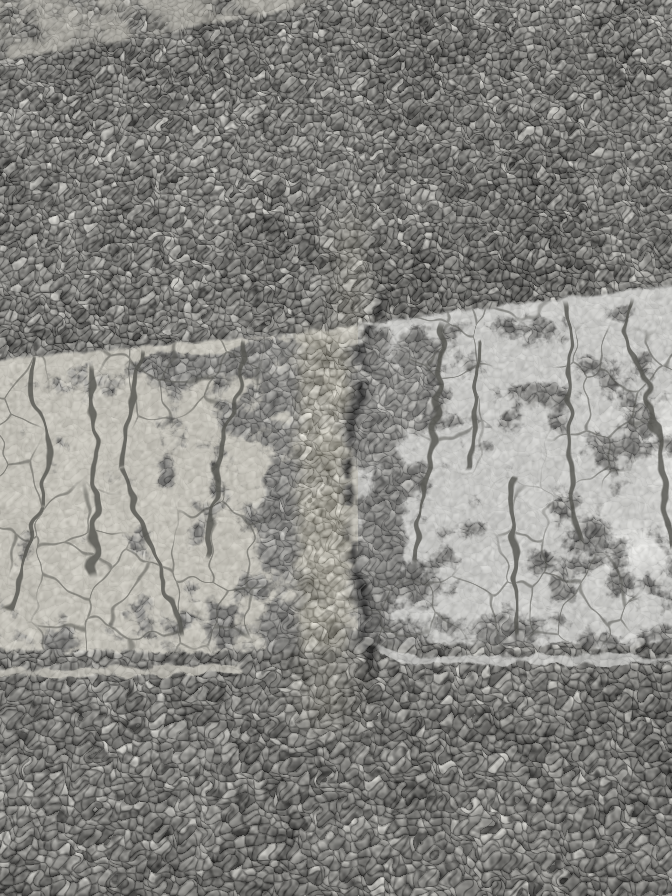
Write a Shadertoy shader that draws this texture.

```glsl
// Worn road paint on coarse asphalt: two cracked white stripe blocks split by a
// rough vertical joint, and a faded stripe in the upper left corner.
// Cellular noise makes the stones and cracks; fractal noise wears the paint.

const vec3 ROAD_TINT = vec3(1.0, 0.995, 0.97);
const vec3 PAINT_LEFT = vec3(0.78, 0.77, 0.735);
const vec3 PAINT_RIGHT = vec3(0.80, 0.80, 0.79);
const vec3 JOINT_DUST = vec3(0.63, 0.62, 0.58);
const vec3 CRACK_COLOR = vec3(0.33, 0.33, 0.31);
const float ROAD_TONE = 0.475;
const float STONE_DENSITY = 98.0;
const float CRACK_DENSITY = 19.0;
const float JOINT_X = 0.387;

// Long cracks: upper x, upper y, lower x, lower y
const int LONG_CRACKS = 11;
const vec4 longCracks[LONG_CRACKS] = vec4[](
    vec4(.04, .60, .05, .44), vec4(.05, .44, .0, .31), vec4(.165, .61, .128, .48),
    vec4(.105, .59, .10, .35), vec4(.128, .48, .195, .30), vec4(.27, .62, .235, .39),
    vec4(.535, .62, .512, .48), vec4(.572, .465, .57, .30), vec4(.625, .66, .645, .40),
    vec4(.705, .67, .74, .39), vec4(.485, .645, .46, .38));

vec2 hash22(vec2 p) {
    vec3 q = fract(p.xyx * vec3(.1031, .1030, .0973));
    q += dot(q, q.yzx + 33.33);
    return fract((q.xx + q.yz) * q.zy);
}

float noise(vec2 p) {
    vec2 i = floor(p), f = fract(p);
    f = f * f * (3.0 - 2.0 * f);
    vec2 e = vec2(1, 0);
    return mix(mix(hash22(i).x, hash22(i + e).x, f.x),
               mix(hash22(i + e.yx).x, hash22(i + e.xx).x, f.x), f.y);
}

float fbm(vec2 p) {
    float sum = 0.0, amp = 0.5;
    for (int i = 0; i < 5; i++) {
        sum += amp * noise(p);
        p = mat2(1.6, 1.2, -1.2, 1.6) * p + 7.3;
        amp *= 0.55;
    }
    return sum / 1.055;
}

// Cellular noise: border gap, random tone, height above the cell centre
vec3 cells(vec2 p) {
    vec2 i = floor(p), f = fract(p);
    float near = 9.0, next = 9.0, tone = 0.0, rise = 0.0;
    for (int y = -1; y <= 1; y++)
    for (int x = -1; x <= 1; x++) {
        vec2 g = vec2(x, y), h = hash22(i + g);
        vec2 r = f - g - 0.1 - 0.8 * h;
        float d = length(r);
        if (d < near) {
            next = near; near = d; tone = fract(h.x * 7.0 + h.y * 13.0); rise = r.y;
        } else next = min(next, d);
    }
    return vec3(next - near, tone, rise);
}

// Soft box along one axis
float span(float v, float lo, float hi, float soft) {
    return smoothstep(lo - soft, lo + soft, v) * (1.0 - smoothstep(hi - soft, hi + soft, v));
}

float bump(float v, float centre, float width) {
    v = (v - centre) / width;
    return exp(-v * v);
}

// Stones shrink slightly with distance up the canvas
float asphalt(vec2 p) {
    vec2 q = vec2((p.x - 0.37) * (1.0 + 0.35 * p.y), p.y + 0.175 * p.y * p.y);
    vec3 stone = cells(q * STONE_DENSITY + 1.5 * noise(q * 70.0) + 80.0);
    float body = smoothstep(0.0, 0.4, stone.x);
    float tone = ROAD_TONE + 0.17 * (stone.y - 0.5) + 0.17 * stone.z;
    tone *= mix(0.74, 1.07, body);
    tone += 0.20 * (noise(q * 210.0) - 0.5) + 0.16 * (fbm(p * 13.0) - 0.5);
    return tone + 0.10 * smoothstep(0.82, 1.0, stone.y) * body;
}

float crackMask(vec2 p, float px) {
    vec2 w = p + 0.024 * (vec2(noise(p * 16.0), noise(p * 16.0 + 40.0)) - 0.5);
    w += 0.010 * (vec2(noise(p * 65.0), noise(p * 65.0 + 9.0)) - 0.5);
    float network = cells(w * CRACK_DENSITY * vec2(1.1, 0.9)).x / CRACK_DENSITY;
    float mask = 0.65 * (1.0 - smoothstep(0.0004, 0.0022 + px, network));
    mask *= smoothstep(0.34, 0.60, noise(p * 12.0 + 3.0));
    for (int i = 0; i < LONG_CRACKS; i++) {
        vec4 c = longCracks[i];
        float t = (c.y - w.y) / (c.y - c.w);
        float d = abs(w.x - mix(c.x, c.z, t));
        float width = 0.0008 + 0.0017 * noise(p * 30.0 + float(i));
        mask = max(mask, (1.0 - smoothstep(width, width + 0.001 + px, d)) * span(t, 0.0, 1.0, 0.02));
    }
    return mask;
}

void mainImage(out vec4 fragColor, in vec2 fragCoord) {
    float px = 1.0 / iResolution.y;
    vec2 p = fragCoord * px;
    float rough = fbm(p * 55.0) - 0.5, wear = fbm(p * 32.0 + 5.0);
    float grit = noise(p * 240.0) - 0.5;
    float road = asphalt(p);
    float right = step(JOINT_X + 0.012, p.x);
    vec3 color = road * ROAD_TINT;

    // Stripe outline and its worn zones
    float top = mix(0.599 + 0.09 * p.x, 0.642 + 0.119 * (p.x - 0.423), right) + 0.008 * rough;
    float bottom = mix(0.273, 0.281, right) + 0.016 * rough;
    float inside = span(p.y, bottom, top, 0.0015 + px);
    float depth = top - p.y;
    float bare = 0.34 + 0.05 * right + 0.25 * bump(p.x, 0.315, 0.04) + 0.25 * bump(p.x, 0.425, 0.036);
    bare += 0.16 * bump(depth, 0.026, 0.014) + 0.14 * bump(p.y, 0.285, 0.025);
    bare += right * 0.12 * bump(p.y, 0.34, 0.06) - 0.25 * bump(depth, 0.004, 0.007);
    bare += 0.25 * (noise(p * 9.0 + 2.0) - 0.5);
    float paint = inside * smoothstep(-0.09, 0.09, wear - bare);

    // Broken white fringe beneath the blocks
    float fringeY = mix(0.249 + 0.02 * p.x, 0.264 + 0.5 * max(0.45 - p.x, 0.0), right);
    float fringe = bump(p.y + 0.012 * rough, fringeY, 0.007) * (1.0 - span(p.x, 0.275, 0.415, 0.01));
    paint = max(paint, 0.85 * smoothstep(0.35, 0.65, fringe * (0.35 + 1.1 * noise(p * vec2(55, 90)))));

    // Faded corner stripe
    float cornerEdge = 0.932 + 0.16 * p.x + 0.06 * p.x * p.x + 0.012 * rough;
    float corner = smoothstep(-0.003, 0.004, p.y - cornerEdge) * smoothstep(0.25, 0.60, wear);
    corner *= 1.0 - smoothstep(0.30, 0.39, p.x);

    // Paint, with sunlit patches near the right edge
    vec3 white = mix(PAINT_LEFT, PAINT_RIGHT, right) + 0.09 * grit + 0.12 * (road - ROAD_TONE);
    white += 0.10 * (bump(p.x, 0.75, 0.025) * bump(p.y, 0.50, 0.05)
                   + bump(p.x, 0.71, 0.05) * bump(p.y, 0.385, 0.025));
    color = mix(color, color * 0.75 + 0.155, inside);
    color = mix(color, white, paint * 0.94);
    color = mix(color, white * 0.94, corner * 0.72);
    color = mix(color, CRACK_COLOR, crackMask(p, px) * inside * 0.82);

    // Dusty joint strip, fading past both ends
    float dust = span(p.x + 0.018 * rough, 0.332, 0.389, 0.012) * span(p.y, 0.27, 0.63, 0.015);
    dust = max(dust * 0.8, 0.42 * bump(p.x, 0.365, 0.035) * span(p.y, 0.19, 0.29, 0.03));
    dust = max(dust, 0.38 * bump(p.x, 0.392, 0.024) * span(p.y, 0.62, 0.76, 0.03));
    vec3 dustColor = JOINT_DUST + 0.8 * (road - ROAD_TONE) + 0.16 * grit + 0.3 * rough;
    color = mix(color, dustColor, dust);

    // Crumbled dark seam along the joint
    float bend = clamp(p.y - 0.46, -0.19, 0.19);
    float seamX = JOINT_X + 0.85 * bend * bend + 0.016 * (noise(p * vec2(20, 38)) - 0.5);
    float seam = bump(p.x, seamX, 0.003 + 0.008 * noise(p * vec2(30, 60) + 4.0));
    seam *= span(p.y, 0.26, 0.66, 0.02) + 0.3 * span(p.y, 0.66, 0.75, 0.02);
    seam *= smoothstep(0.2, 0.5, noise(p * vec2(70, 95)));
    color = mix(color, vec3(0.25) + 0.6 * (road - ROAD_TONE), 0.85 * seam);
    fragColor = vec4(clamp(color, 0.0, 1.0), 1.0);
}
```
